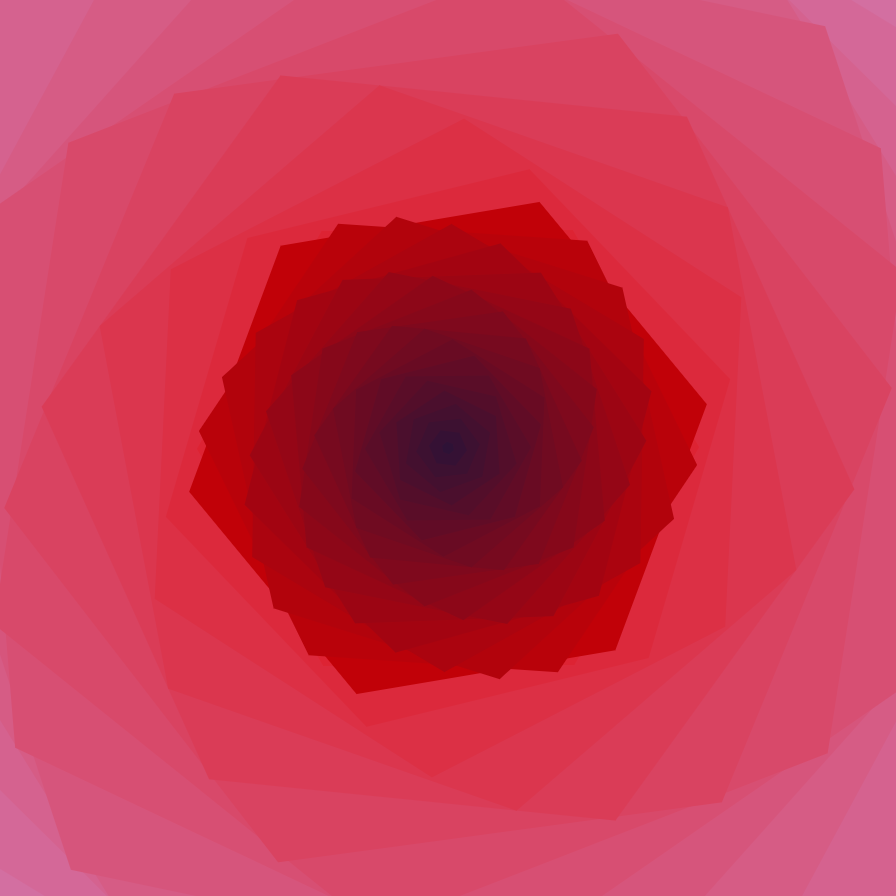
Write a WebGL 1 fragment shader that draws this background.

```glsl
precision highp float;
// Two stacks of twisting hexagons: a pink rosette around a dark red core.

uniform vec2 u_resolution;

const float OUTER_LAYERS = 14.0;
const float INNER_LAYERS = 21.0;
const float TWIST = 13.5; // degrees between neighbouring layers

const vec3 PINK = vec3(0.824, 0.458, 0.667);
const vec3 ROSE = vec3(0.868, 0.138, 0.199);
const vec3 CRIMSON = vec3(0.755, 0.004, 0.030);
const vec3 INDIGO = vec3(0.180, 0.072, 0.212);

// Signed distance to the edge lines of a hexagon with one corner at the given angle.
float hexagonDistance(vec2 p, float radius, float degreesTurned) {
  float sector = radians(60.0);
  float angle = atan(p.y, p.x) - radians(degreesTurned);
  float fromEdgeMiddle = mod(angle, sector) - 0.5 * sector;
  return length(p) * cos(fromEdgeMiddle) - radius * cos(0.5 * sector);
}

// Paints one smooth-edged hexagon over the colour below it.
vec3 paintHexagon(vec3 below, vec3 ink, vec2 p, float radius, float turn, float pixel) {
  float edge = hexagonDistance(p, radius, turn);
  float cover = clamp(0.5 - edge / pixel, 0.0, 1.0);
  return mix(below, ink, cover);
}

void main() {
  float pixel = 1.0 / min(u_resolution.x, u_resolution.y);
  vec2 p = (gl_FragCoord.xy - 0.5 * u_resolution) * pixel;
  vec3 color = PINK;

  // Wide petals, from the corners inward
  for (float i = 0.0; i < OUTER_LAYERS; i += 1.0) {
    vec3 ink = mix(PINK, ROSE, i / (OUTER_LAYERS - 1.0));
    float radius = 0.851 - 0.0439 * i;
    color = paintHexagon(color, ink, p, radius, 175.7 - TWIST * i, pixel);
  }

  // Tight core, shrinking to the centre
  for (float i = 0.0; i < INNER_LAYERS; i += 1.0) {
    vec3 ink = mix(CRIMSON, INDIGO, i / (INNER_LAYERS - 1.0));
    float radius = 0.293 - 0.0143 * i;
    color = paintHexagon(color, ink, p, radius, 9.6 - TWIST * i, pixel);
  }

  gl_FragColor = vec4(color, 1.0);
}
```
